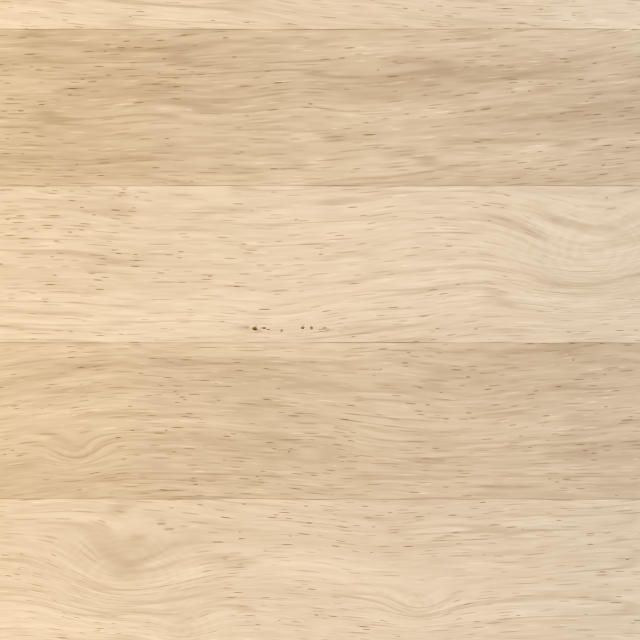
This texture is drawn by a Shadertoy shader. Its source:

```glsl
const float PLANK_HEIGHT = 0.2448;
const float FIRST_SEAM = 0.2200;
const float SEAM_WIDTH = 0.0007;
const vec3 LIGHT_OAK = vec3(0.904, 0.811, 0.688);
const vec3 DARK_OAK = vec3(0.846, 0.745, 0.612);
const vec3 WARM_SHIFT = vec3(0.030, 0.014, -0.008);   // added left, removed right
const vec3 BROWN_ABSORB = vec3(0.82, 1.00, 1.26);     // how shade eats each channel
const float STAIN = 0.12;
const float RINGS = 0.035;
const float FIBRE = 0.11;
const float GRAIN_LINES = 0.075;
const float PORE_DARKNESS = 0.24;
const float FLECK_BRIGHTNESS = 0.07;
const float KNOT_RING_SPACING = 0.011;

// Knots: centre, radius, height of the bump in the grain
const int KNOT_COUNT = 5;
const vec4 KNOTS[KNOT_COUNT] = vec4[](
    vec4(0.120, 0.290, 0.026, 0.022),
    vec4(0.655, 0.055, 0.030, 0.025),
    vec4(0.285, 0.015, 0.032, 0.024),
    vec4(0.200, 0.100, 0.075, 0.060),
    vec4(0.930, 0.610, 0.085, 0.065));

// Grain slope of each plank, bottom to top
const float SLOPES[5] = float[](-0.03, 0.01, 0.02, 0.03, -0.04);

float hash(vec2 p) {
    vec3 q = fract(p.xyx * vec3(0.1031, 0.1030, 0.0973));
    q += dot(q, q.yzx + 33.33);
    return fract((q.x + q.y) * q.z);
}

float noise(vec2 p) {
    vec2 i = floor(p), f = fract(p);
    f = f * f * (3.0 - 2.0 * f);
    return mix(mix(hash(i), hash(i + vec2(1, 0)), f.x),
               mix(hash(i + vec2(0, 1)), hash(i + vec2(1, 1)), f.x), f.y);
}

float fbm(vec2 p) {
    float sum = 0.0, gain = 0.5;
    for (int i = 0; i < 4; i++) {
        sum += gain * noise(p);
        p = p * 2.03 + 11.7;
        gain *= 0.5;
    }
    return sum / 0.9375;
}

float plankIndex(float y) {
    return floor((y - FIRST_SEAM) / PLANK_HEIGHT) + 1.0;
}

// Thin dashes along the grain, at most one per cell
float dashes(vec2 grain, vec2 frequency, float density, float pixel) {
    vec2 p = grain * frequency;
    float row = floor(p.y);
    p.x += 37.0 * hash(vec2(row, 5.0));
    vec2 cell = vec2(floor(p.x), row);
    float halfLength = mix(0.12, 0.48, hash(cell + 19.1));
    vec2 d = abs(fract(p) - 0.5);
    float blur = min(0.6 * pixel * frequency.y, 0.3);
    float across = 1.0 - smoothstep(0.18 - blur, 0.18 + blur, d.y);
    float along = 1.0 - smoothstep(0.3 * halfLength, halfLength, d.x);
    return across * along * step(hash(cell + 3.7), density) * mix(0.3, 1.0, hash(cell + 27.9));
}

void mainImage(out vec4 fragColor, in vec2 fragCoord) {
    vec2 uv = fragCoord / iResolution.y;
    float pixel = 1.0 / iResolution.y;
    float plank = plankIndex(uv.y);
    float isDark = mod(plank, 2.0);
    vec2 seed = vec2(13.7, 29.3) * (plank + 1.0);

    // Grain height: slope, slow waves and bumps around knots
    float height = uv.y - SLOPES[int(clamp(plank, 0.0, 4.0))] * uv.x;
    height += 0.050 * (noise(uv * vec2(2.2, 4.0) + seed) - 0.5);
    height += 0.010 * (noise(uv * vec2(9.0, 14.0) + seed) - 0.5);
    float wobble = fbm(uv * vec2(16.0, 26.0) + seed) - 0.5;
    float knotCore = 0.0, knotHalo = 0.0, knotRings = 0.0;
    for (int i = 0; i < KNOT_COUNT; i++) {
        vec4 knot = KNOTS[i];
        float samePlank = 1.0 - step(0.5, abs(plankIndex(knot.y) - plank));
        vec2 d = (uv - knot.xy) / (knot.z * vec2(1.6, 1.0));
        float bump = samePlank * exp(-dot(d, d));
        height += knot.w * bump;
        knotHalo += bump;
        knotCore += pow(bump, 4.0) * step(knot.z, 0.05) * (0.6 + 2.0 * wobble);
        float phase = length(d) * knot.z / KNOT_RING_SPACING + 3.0 * wobble;
        knotRings += bump * (abs(fract(phase) * 2.0 - 1.0) - 0.5);
    }
    knotHalo = min(knotHalo, 1.0);
    vec2 grain = vec2(uv.x, height) + seed;

    // Stains, growth rings and fibres
    float stain = fbm(grain * vec2(2.4, 19.0)) - 0.5;
    float ring = abs(fract(height * 46.0 + 1.6 * noise(grain * vec2(5.0, 20.0))) * 2.0 - 1.0);
    ring = smoothstep(0.45, 1.0, ring) - 0.3;
    float coarse = noise(grain * vec2(6.0, 125.0)) - 0.5;
    float fine = noise(grain * vec2(34.0, 310.0)) - 0.5;
    float shade = STAIN * mix(0.8, 1.4, isDark) * stain
                + RINGS * (0.5 * ring + 0.9 * knotRings)
                + FIBRE * mix(0.65, 0.95, isDark) * (0.4 * coarse + 0.75 * fine)
                + 0.08 * knotCore;

    // Long hairlines that wander and fade along the grain
    float contour = abs(noise(grain * vec2(5.0, 85.0) + 3.1) - 0.5);
    float presence = smoothstep(0.3, 0.75, noise(grain * vec2(11.0, 60.0)));
    shade += GRAIN_LINES * presence * ((1.0 - smoothstep(0.02, 0.16, contour)) - 0.2);

    // Open pores: many faint long ones and a few dark short ones
    float cluster = smoothstep(0.25, 0.75, noise(grain * vec2(4.0, 12.0) + 7.0));
    float clear = 1.0 - 0.8 * knotHalo;
    shade += 0.5 * PORE_DARKNESS * clear * dashes(grain, vec2(17.0, 190.0), 0.42, pixel);
    shade += PORE_DARKNESS * clear
           * dashes(grain + 4.3, vec2(38.0, 215.0), 0.04 + 0.12 * cluster, pixel);

    // Broken crack near the lower edge of the middle plank
    vec2 crack = (uv - vec2(0.448, 0.487 + 0.012 * wobble)) / vec2(0.065, 0.004);
    float crackArea = exp(-dot(crack, crack));
    shade += crackArea * (0.03 + 0.5 * smoothstep(0.66, 0.85, noise(uv * vec2(150.0, 330.0))));
    float pit = length((uv - vec2(0.398, 0.4865)) * vec2(0.7, 1.0)) + 0.002 * wobble;
    shade += 0.5 * (1.0 - smoothstep(0.0012, 0.0012 + 1.5 * pixel, pit));

    // Plank colour, warm at the left and grey at the right
    vec3 color = mix(LIGHT_OAK, DARK_OAK, isDark) + WARM_SHIFT * (1.0 - 2.0 * uv.x);
    color *= 1.0 - shade * BROWN_ABSORB;
    color += FLECK_BRIGHTNESS * mix(0.6, 1.0, isDark) * clear
           * dashes(grain + 9.1, vec2(24.0, 200.0), 0.16, pixel);

    // Seams between planks
    float toSeam = abs(fract((uv.y - FIRST_SEAM) / PLANK_HEIGHT + 0.5) - 0.5) * PLANK_HEIGHT;
    float seam = 1.0 - smoothstep(SEAM_WIDTH - pixel, SEAM_WIDTH + pixel, toSeam);
    color *= 1.0 - seam * mix(0.02, 0.26, noise(vec2(uv.x * 22.0, plank))) * BROWN_ABSORB;

    fragColor = vec4(clamp(color, 0.0, 1.0), 1.0);
}
```
